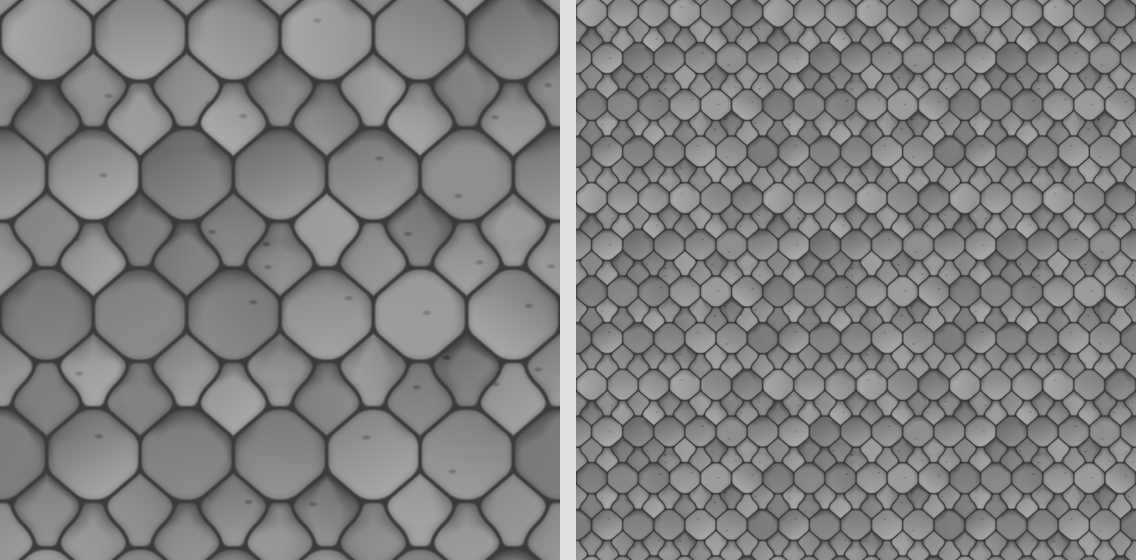
Left, the tile; right, the same tile 3 across and 3 down.
Give the GLSL for this pattern, as a WebGL 1 fragment shader.

```glsl
precision highp float;
// Grey stone scales: rows of octagons alternate with interlocked kite-like stones.
// Each point tests the four stones near it by edge distance and keeps the one it is in;
// hashes then give that stone its tone, slope of light, stains and pits.

uniform vec2 u_resolution;

const float COLUMNS = 6.0;
const float ROWS = 4.0;          // even, as rows shift by half a stone
const float ROW_HEIGHT = 1.5;    // in stone widths
const float FIRST_ROW = 1.129;   // height of the lowest octagon centres
const float KITE_CENTRE = 0.62;  // height of a kite above its octagon row
const float ROUNDING = 0.07;
const vec2 SLANT_NORMAL = vec2(0.649, 0.761);
const float SLANT_OFFSET = 0.4615;

struct Stone {
  float inset;  // distance to the edge, positive inside
  vec2 local;   // position from the stone's centre
  vec3 id;      // column, row, kind
};

float hash(vec3 p) {
  p = fract(p * vec3(0.1031, 0.1030, 0.0973) + 0.137);
  p += dot(p, p.yzx + 33.33);
  return fract((p.x + p.y) * p.z);
}

float wrappedNoise(vec2 p, vec2 period, float seed) {
  vec2 i = floor(p);
  vec2 f = fract(p);
  f = f * f * (3.0 - 2.0 * f);
  vec2 a = mod(i, period);
  vec2 b = mod(i + 1.0, period);
  return mix(mix(hash(vec3(a, seed)), hash(vec3(b.x, a.y, seed)), f.x),
             mix(hash(vec3(a.x, b.y, seed)), hash(vec3(b, seed)), f.x), f.y);
}

float smoothMin(float a, float b, float k) {
  float h = max(k - abs(a - b), 0.0) / k;
  return min(a, b) - h * h * k * 0.25;
}

float octagonInset(vec2 p) {
  p = abs(p);
  float slant = SLANT_OFFSET - dot(SLANT_NORMAL, p);
  return smoothMin(smoothMin(0.5 - p.x, 0.5 - p.y, ROUNDING), slant, ROUNDING);
}

// Pointed below, S-curved flanks, flat on top; y counts from the octagon row.
float kiteInset(vec2 p) {
  p.x = abs(p.x);
  float s = clamp((p.y - 0.75) * 4.0, -1.0, 1.0);
  float slope = 1.0 - abs(s);
  float flank = (0.25 - 0.125 * s * (2.0 - abs(s)) - p.x) / sqrt(1.0 + slope * slope);
  float slant = dot(SLANT_NORMAL, vec2(0.5 - p.x, p.y)) - SLANT_OFFSET;
  return smoothMin(smoothMin(flank, 1.0 - p.y, ROUNDING), slant, ROUNDING);
}

Stone findStone(vec2 p) {
  Stone best = Stone(-10.0, vec2(0.0), vec3(0.0));
  float lowerRow = floor(p.y / ROW_HEIGHT);
  for (int i = 0; i < 2; i++) {
    float side = float(i);
    float row = lowerRow + side;
    float up = 1.0 - 2.0 * side;
    float height = up * (p.y - row * ROW_HEIGHT);
    float x = p.x - 0.5 * mod(row, 2.0);
    float wrappedRow = mod(row, ROWS);

    float column = floor(x + 0.5);
    vec2 q = vec2(x - column, height);
    float inset = octagonInset(q);
    if (inset > best.inset) {
      best = Stone(inset, vec2(q.x, up * height), vec3(mod(column, COLUMNS), wrappedRow, 0.0));
    }
    column = floor(x);
    q.x = x - column - 0.5;
    inset = kiteInset(q);
    if (inset > best.inset) {
      best = Stone(inset, vec2(q.x, up * (height - KITE_CENTRE)),
                   vec3(mod(column, COLUMNS), wrappedRow, 1.0 + side));
    }
  }
  return best;
}

// Soft oval pits, present on some stones only.
float pits(vec2 p, vec3 id) {
  float dark = 0.0;
  for (int i = 0; i < 2; i++) {
    vec3 key = id + vec3(11.0, 17.0, 23.0) * float(i + 1);
    vec2 centre = vec2(hash(key), hash(key + 5.0)) * 0.5 - 0.25;
    float radius = length((p - centre) / vec2(0.065, 0.038));
    dark += step(0.8, hash(key + 9.0)) * (1.0 - smoothstep(0.2, 1.0, radius));
  }
  return dark;
}

float stoneTone(Stone stone, vec2 p) {
  vec3 id = stone.id;
  vec2 light = vec2(0.24 * (hash(id + 31.0) - 0.5), -0.20 * hash(id + 37.0));
  float tone = 0.55 + 0.15 * (hash(id + 41.0) - 0.5) + dot(light, stone.local);
  // Uneven stains creep in from the edges, mostly from the top.
  float seed = hash(id + 43.0) * 60.0;
  float reach = wrappedNoise(p * 4.0, vec2(COLUMNS, ROWS * ROW_HEIGHT) * 4.0, seed);
  float patches = wrappedNoise(p * 2.0, vec2(COLUMNS, ROWS * ROW_HEIGHT) * 2.0, seed + 7.0);
  float stain = 1.0 - smoothstep(0.02, 0.08 + 0.2 * reach, stone.inset);
  stain *= smoothstep(0.25, 0.7, patches) * smoothstep(-0.5, 0.4, stone.local.y);
  return tone - 0.13 * stain - 0.12 * pits(stone.local, id);
}

void main() {
  vec2 p = gl_FragCoord.xy / u_resolution * vec2(COLUMNS, ROWS * ROW_HEIGHT);
  p.y -= FIRST_ROW;
  Stone stone = findStone(p);
  float tone = stoneTone(stone, p);
  tone *= mix(0.86, 1.0, smoothstep(0.0, 0.09, stone.inset));
  tone = mix(0.23, tone, smoothstep(0.002, 0.036, stone.inset));
  gl_FragColor = vec4(vec3(tone), 1.0);
}
```
